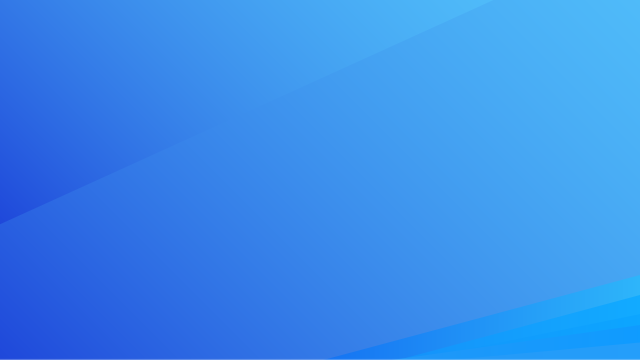
Write a Shadertoy shader that draws this background.

```glsl
// Layered blue backdrop: two diagonal gradient panels that meet along a slanted seam,
// with a fan of bright ribbons rising towards the lower right corner and a faint bottom rim.
// Each shape is a half plane above or below a line, filled with a colour ramp.

const float ASPECT = 16.0 / 9.0;          // the design spans x 0..ASPECT, y 0..1

// Panel ramp, from deep to pale
const vec3 DEEP_BLUE = vec3(0.120, 0.280, 0.855);
const vec3 MID_BLUE  = vec3(0.258, 0.617, 0.940);
const vec3 PALE_BLUE = vec3(0.310, 0.733, 0.977);

// Seam between the panels
const float SEAM_HEIGHT = 0.377;          // height at the left side
const float SEAM_SLOPE  = 0.4545;

// Thin rim along the bottom
const float RIM_HEIGHT  = 0.003;
const float RIM_OPACITY = 0.30;
const vec3 RIM_COLOR    = vec3(0.85, 0.90, 0.98);

// Ribbons: x of the foot on the bottom side, and slope of the upper edge
const int RIBBON_COUNT = 5;
const vec2 RIBBON_EDGE[5] = vec2[5](
    vec2(0.898, 0.2684), vec2(1.106, 0.2688), vec2(1.148, 0.2024),
    vec2(1.088, 0.1410), vec2(1.250, 0.0920));
const vec3 RIBBON_START[5] = vec3[5](
    vec3(0.08, 0.45, 0.95), vec3(0.08, 0.57, 0.98), vec3(0.08, 0.58, 0.98),
    vec3(0.13, 0.59, 0.97), vec3(0.14, 0.60, 0.97));
const vec3 RIBBON_END[5] = vec3[5](
    vec3(0.18, 0.71, 0.98), vec3(0.07, 0.67, 1.00), vec3(0.05, 0.65, 1.00),
    vec3(0.06, 0.61, 1.00), vec3(0.14, 0.62, 0.98));

// Quadratic blend through the panel colours
vec3 panelRamp(float t) {
    t = clamp(t, 0.0, 1.0);
    return mix(mix(DEEP_BLUE, MID_BLUE, t), mix(MID_BLUE, PALE_BLUE, t), t);
}

// Signed distance to a line through a point; positive above it
float aboveLine(vec2 p, vec2 point, float slope) {
    vec2 d = p - point;
    return (d.y - slope * d.x) / sqrt(1.0 + slope * slope);
}

// Antialiased coverage of the positive side
float coverage(float dist) {
    return clamp(0.5 + dist * iResolution.y, 0.0, 1.0);
}

void mainImage(out vec4 fragColor, in vec2 fragCoord) {
    vec2 p = fragCoord / iResolution.xy * vec2(ASPECT, 1.0);

    // Both panels use a 45 degree ramp, fitted to the extent of each shape
    float seamEndX = (1.0 - SEAM_HEIGHT) / SEAM_SLOPE;
    vec3 lowerPanel = panelRamp((p.x + p.y) / (ASPECT + 1.0));
    vec3 upperPanel = panelRamp((p.x + p.y - SEAM_HEIGHT) / (seamEndX + 1.0 - SEAM_HEIGHT));
    float upperMask = coverage(aboveLine(p, vec2(0.0, SEAM_HEIGHT), SEAM_SLOPE));
    vec3 color = mix(lowerPanel, upperPanel, upperMask);

    // Ribbons, back to front
    for (int i = 0; i < RIBBON_COUNT; i++) {
        float footX = RIBBON_EDGE[i].x;
        float along = clamp((p.x - footX) / (ASPECT - footX), 0.0, 1.0);
        vec3 ribbon = mix(RIBBON_START[i], RIBBON_END[i], along);
        float mask = coverage(-aboveLine(p, vec2(footX, 0.0), RIBBON_EDGE[i].y));
        color = mix(color, ribbon, mask);
    }

    // Bottom rim
    color = mix(color, RIM_COLOR, RIM_OPACITY * coverage(RIM_HEIGHT - p.y));

    fragColor = vec4(color, 1.0);
}
```
